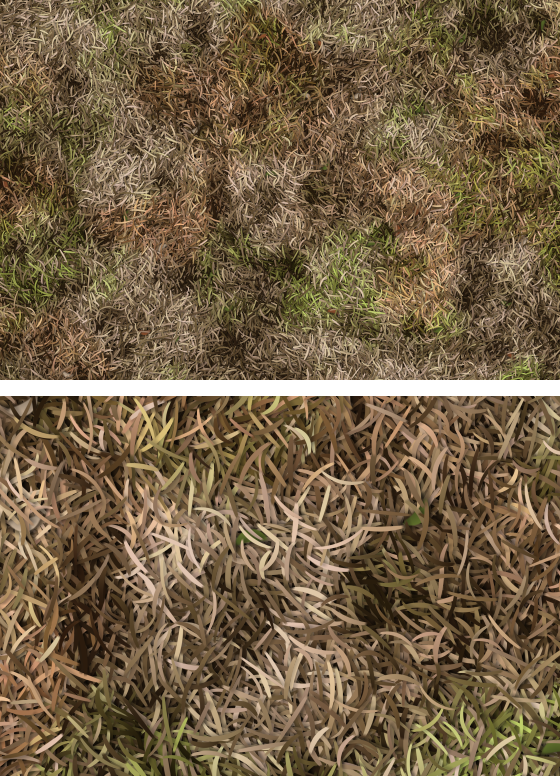
Top: the whole. Bottom: its middle third, enlarged.
Reproduce this texture procedurally as a Shadertoy shader.

```glsl
// Dry, matted autumn grass seen from above. Many layers of short curved blades
// are painted back to front; layered sines set their lean, and soft cellular
// noise gathers them into pale, dark and green clumps with a few fallen leaves.

vec4 hash(vec3 p) {
    vec4 q = fract(p.xyzx * vec4(.1031, .1030, .0973, .1099));
    q += dot(q, q.wzxy + 33.33);
    return fract((q.xxyz + q.yzzw) * q.zywx);
}

// Smooth cellular noise: random values blended by closeness to the seeds
vec3 clump(vec2 p, float seed) {
    vec2 id = floor(p);
    vec4 sum = vec4(0.);
    for (int k = 0; k < 9; k++) {
        vec2 cell = id + vec2(k % 3 - 1, k / 3 - 1);
        vec4 h = hash(vec3(cell, seed));
        vec2 d = p - cell - h.xy;
        vec3 value = vec3(h.z, h.w, fract(h.z * 7. + h.w * 5.));
        sum += exp(-7. * dot(d, d)) * vec4(value, 1.);
    }
    return sum.xyz / sum.w;
}

// Heading of the grass in radians, mostly upright with slow swirls
float lean(vec2 p) {
    p += .08 * sin(p.yx * vec2(9., 7.) + vec2(1., 4.));
    return 1.6 + .45 * sin(p.x * 7. + p.y * 4. + 1.)
               + .35 * sin(p.y * 13. - p.x * 6.)
               + .25 * sin(p.x * 24. + p.y * 17.);
}

// Soil shadow through brown to sunlit straw
vec3 strawRamp(float t) {
    vec3 c = mix(vec3(.16, .11, .06), vec3(.31, .24, .15), smoothstep(-.05, .14, t));
    c = mix(c, vec3(.44, .355, .25), smoothstep(.12, .36, t));
    c = mix(c, vec3(.57, .48, .38), smoothstep(.34, .66, t));
    c = mix(c, vec3(.73, .63, .53), smoothstep(.66, .92, t));
    return mix(c, vec3(.87, .79, .69), smoothstep(.95, 1.25, t));
}

vec3 bladeColor(vec2 root, float tone, vec4 h) {
    vec3 broad = clump(root * 5., 3.), fine = clump(root * 16., 8.);
    tone += .42 * (broad.x - .5) + .5 * (fine.x - .5);
    tone -= .4 * smoothstep(.68, .95, fine.z);
    vec3 color = strawRamp(tone);
    float green = smoothstep(.35, .85, .5 * (broad.y + fine.y)) * step(.35, h.x);
    float rust = smoothstep(.5, .9, broad.z) * h.y;
    color *= mix(vec3(1.), vec3(.84, 1.03, .6), green);
    color *= mix(vec3(1.), vec3(1.12, .92, .78), rust);
    return color * mix(vec3(1.01, .98, 1.03), vec3(1., 1.01, .91), h.z);
}

// Sparse curled leaves: rusty, pale or green
vec3 addLeaves(vec3 color, vec2 p, float px) {
    vec2 id = floor(p * 7.);
    for (int k = 0; k < 9; k++) {
        vec2 cell = id + vec2(k % 3 - 1, k / 3 - 1);
        vec4 h = hash(vec3(cell, 71.));
        if (h.w > .38) continue;
        vec2 v = p - (cell + h.xy) / 7.;
        float a = h.z * 6.28;
        v = mat2(cos(a), sin(a), -sin(a), cos(a)) * v;
        v.y += 25. * v.x * v.x;
        float d = (length(v / vec2(.014, .0055)) - 1.) * .0055;
        vec3 leaf = h.w < .16 ? vec3(.58, .33, .19)
                  : h.w < .25 ? vec3(.78, .69, .59) : vec3(.37, .43, .17);
        leaf *= .9 + 25. * v.y;
        color *= 1. - .4 * (1. - smoothstep(0., .006, d));
        color = mix(color, leaf, 1. - smoothstep(-px, px, d));
    }
    return color;
}

void mainImage(out vec4 fragColor, in vec2 fragCoord) {
    const float CELL = .027;
    const int LAYERS = 22;
    float px = 1. / iResolution.y;
    vec2 p = fragCoord * px;
    vec3 color = vec3(.16, .11, .06);

    for (int i = 0; i < LAYERS; i++) {
        float layer = float(i), height = layer / float(LAYERS - 1);
        vec2 shift = vec2(.37, .73) * layer;
        vec2 id = floor(p / CELL + shift);
        if (i == LAYERS - 3) color = addLeaves(color, p, px);

        for (int k = 0; k < 9; k++) {
            vec2 cell = id + vec2(k % 3 - 1, k / 3 - 1);
            vec4 h = hash(vec3(cell, layer));
            vec2 root = (cell + h.xy - shift) * CELL;
            float angle = lean(root) + 2.4 * (h.z - .5);
            vec2 dir = vec2(cos(angle), sin(angle)), v = p - root;

            // Position along the blade (-1 to 1) and across its curved spine
            float s = dot(v, dir) / (CELL * mix(.5, .96, h.w));
            float across = v.x * dir.y - v.y * dir.x + .014 * (h.x - .5) * s * s;
            if (abs(s) > 1. || abs(across) > .012) continue;

            float ends = 1. - smoothstep(.8, 1., abs(s));
            float width = mix(.0014, .0025, h.y) * (1. - .5 * s * s);
            float cover = 1. - smoothstep(width - .7 * px, width + .7 * px, abs(across));
            float shadow = 1. - smoothstep(0., .005, abs(across - .002));
            color *= 1. - .2 * shadow * ends;
            if (cover * ends <= 0.) continue;

            vec4 tint = hash(vec3(cell.yx + 7., layer + 40.));
            float tone = .6 + 1.1 * (tint.w - .5) + .45 * (height - .8) + .1 * s;
            color = mix(color, bladeColor(root, tone, tint), cover * ends);
        }
    }
    fragColor = vec4(color, 1.);
}
```
